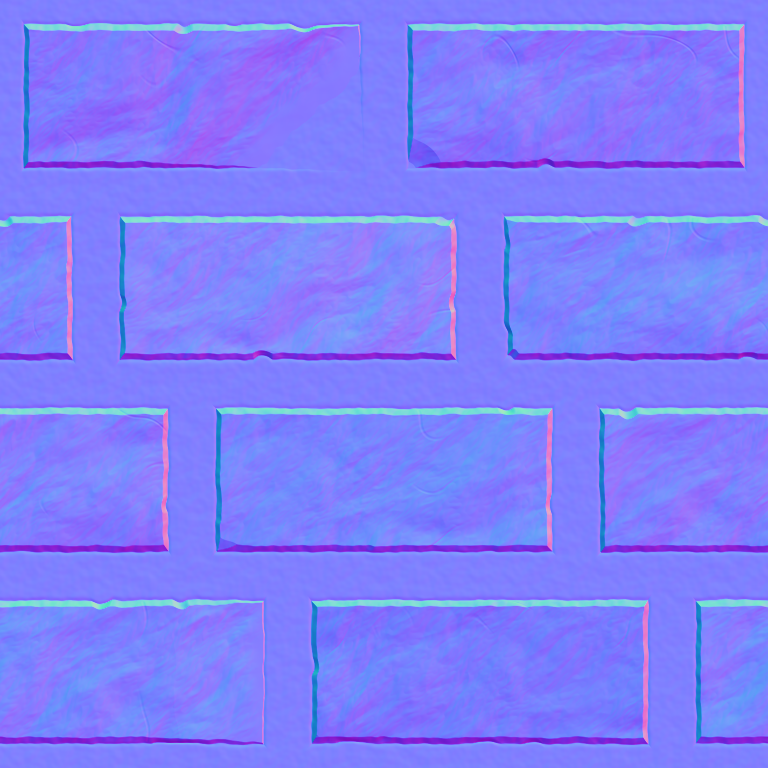
Write a WebGL 2 fragment shader that draws this texture map.

```glsl
#version 300 es
precision highp float;
// Tangent-space normal map of a stepped brick wall: rough stone faces in flat mortar.
// A height field (bevels, wear, mortar) and a crumpled face layer are built from
// tiling gradient noise, then differentiated to give the normal.
uniform vec2 u_resolution;
out vec4 fragColor;

const vec2  GRID         = vec2(2.0, 4.0);       // bricks across, rows up
const float ROW_SHIFT    = 0.125;                // sideways step per row
const vec2  HALF_BRICK   = vec2(0.218, 0.0925);
const vec2  BEVEL_SLOPE  = vec2(1.45, 1.1);
const float BRICK_DEPTH  = 0.0078;
const float GROOVE_DEPTH = 0.0009;               // dip in the mortar along bricks
const float EDGE_WOBBLE  = 0.0022;
const float FLAKE_DEPTH  = 0.007;
const float MORTAR_ROUGH = 0.00045;
const float CRUMPLE      = 0.0125;
const float CRUMPLE_GAIN = 0.43;
const float CRACK_DEPTH  = 0.00035;
const float TILT         = 0.13;                 // random lean of each face
const vec2  BROKEN_BRICK = vec2(0.0, 3.0);       // loses its lower right corner
const vec2  FADED_BRICK  = vec2(1.0, 0.0);       // sinks away to the right
const float SAMPLE_STEP  = 0.0009;

vec2 hash2(vec2 p) {
    return fract(sin(vec2(dot(p, vec2(127.1, 311.7)),
                          dot(p, vec2(269.5, 183.3)))) * 43758.5453);
}

float cornerDot(vec2 cell, vec2 corner, vec2 f, float period) {
    vec2 h = hash2(mod(cell + corner, period) + period * 1.7);
    float angle = 6.28319 * h.x;
    return dot(vec2(cos(angle), sin(angle)), f - corner);
}

// Gradient noise that repeats over the unit square
float noise(vec2 p, float freq) {
    p *= freq;
    vec2 i = floor(p), f = p - i;
    vec2 s = f * f * f * (f * (f * 6.0 - 15.0) + 10.0);
    float low  = mix(cornerDot(i, vec2(0, 0), f, freq), cornerDot(i, vec2(1, 0), f, freq), s.x);
    float high = mix(cornerDot(i, vec2(0, 1), f, freq), cornerDot(i, vec2(1, 1), f, freq), s.x);
    return mix(low, high, s.y);
}

// Position from the brick centre, and the index of the brick
vec2 brickLocal(vec2 p, out vec2 id) {
    float row = floor(p.y * GRID.y);
    p.x -= ROW_SHIFT * (GRID.y - 1.0 - row);
    vec2 q = p * GRID;
    id = mod(vec2(floor(q.x), row), GRID);
    return (fract(q) - 0.5) / GRID;
}

// Raised brick surface; negative outside the brick
float brickHeight(vec2 p) {
    float ragged = noise(p, 26.0);
    vec2 wobble = vec2(ragged + 0.6 * noise(p, 71.0), noise(p + 0.37, 33.0) + 0.6 * noise(p, 83.0));
    vec2 id;
    vec2 local = brickLocal(p + EDGE_WOBBLE * wobble, id);
    vec2 inside = (HALF_BRICK - abs(local)) * BEVEL_SLOPE;
    float bevel = min(inside.x, inside.y);
    bevel -= FLAKE_DEPTH * smoothstep(0.3, 0.55, noise(p, 19.0));

    // Wear: a sloping cut across one corner or side
    vec2 h = hash2(id + 4.3);
    vec2 wearDir = vec2(0.73, 0.68) * (step(0.5, h) * 2.0 - 1.0);
    float reach = 0.215 + 0.05 * h.x, wearSlope = 0.3;
    if (id == BROKEN_BRICK) {
        wearDir = vec2(0.73, -0.68); reach = 0.118; wearSlope = 0.07;
    } else if (id == FADED_BRICK) {
        wearDir = vec2(1.0, 0.0); reach = 0.232; wearSlope = 0.06;
    }
    float cut = reach - dot(local, wearDir) + 0.014 * noise(p, 13.0) + 0.008 * ragged;
    return min(min(bevel, BRICK_DEPTH), wearSlope * cut);
}

float mortarHeight(vec2 p, float brick) {
    float grain = noise(p, 47.0) + 0.45 * noise(p, 110.0);
    float groove = exp(-pow(brick / 0.004, 2.0));
    return MORTAR_ROUGH * grain - GROOVE_DEPTH * groove;
}

// Creased stone, stretched along the rising diagonal
float crumple(vec2 p) {
    p += 0.018 * vec2(noise(p, 7.0), noise(p + 0.41, 9.0));
    vec2 q = vec2(p.x + p.y, 2.0 * (p.y - p.x));
    float sum = 0.0, amp = CRUMPLE, freq = 3.0;
    for (int k = 0; k < 5; k++) {
        float n = noise(q, freq);
        sum += amp * sqrt(n * n + 0.002);
        amp *= -CRUMPLE_GAIN;
        freq *= 2.0;
    }
    float crack = 1.0 - smoothstep(0.0, 0.03, abs(noise(p, 11.0)));
    return sum - CRACK_DEPTH * crack * smoothstep(0.15, 0.35, noise(p + 0.23, 8.0));
}

// x: wall relief, y: face detail
vec2 layers(vec2 p) {
    float brick = brickHeight(p);
    return vec2(max(brick, mortarHeight(p, brick)), crumple(p));
}

void main() {
    vec2 p = gl_FragCoord.xy / u_resolution;
    vec2 dx = vec2(SAMPLE_STEP, 0.0), dy = dx.yx;
    vec2 slopeX = (layers(p + dx) - layers(p - dx)) / (2.0 * SAMPLE_STEP);
    vec2 slopeY = (layers(p + dy) - layers(p - dy)) / (2.0 * SAMPLE_STEP);

    // Face detail and lean show only on the exposed stone
    float face = smoothstep(0.0003, 0.0025, brickHeight(p));
    vec2 id;
    brickLocal(p, id);
    vec2 lean = TILT * (hash2(id + 9.1) - 0.5);
    if (id == BROKEN_BRICK) lean = vec2(0.04, -0.08);

    vec2 gradient = vec2(slopeX.x, slopeY.x) + face * (vec2(slopeX.y, slopeY.y) - lean);
    vec3 normal = normalize(vec3(-gradient, 1.0));
    fragColor = vec4(normal * 0.5 + 0.5, 1.0);
}
```
